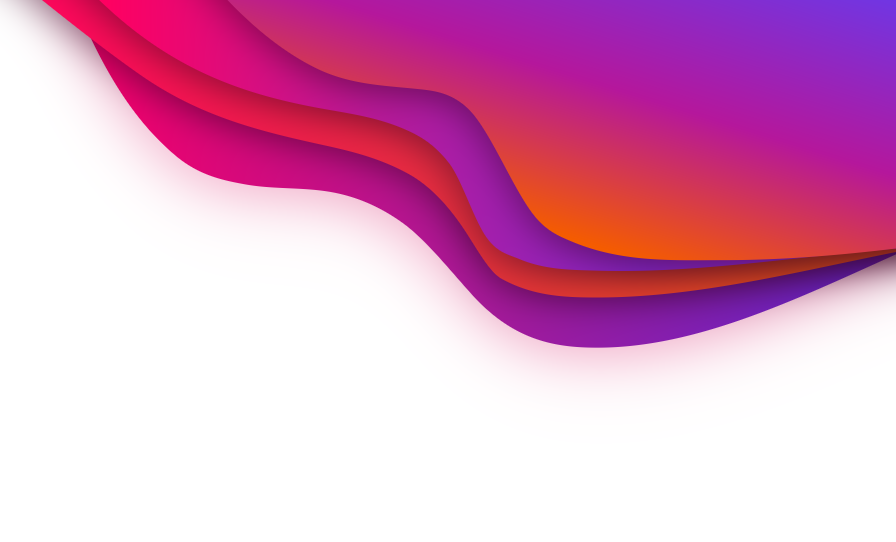
Write a Shadertoy shader that draws this background.

```glsl
// Layered wavy paper sheets in hot gradients hanging over a white page, with soft shadows.

#define SPAN 768.0          // design units across the canvas width
#define KNOTS 8             // knots per wave
#define GLOW_SIZE 27.0
#define GLOW_DROP 13.0
#define GLOW_STRENGTH 0.32
#define SHADOW_SIZE 17.0
#define SHADOW_DROP 7.0
#define SHADOW_STRENGTH 0.52

const vec3 PAGE = vec3(1.0);
const vec3 GLOW = vec3(0.87, 0.12, 0.42);
const vec3 SHADE = vec3(0.20, 0.0, 0.12);

// Lower edge of each sheet: knots of (x, depth from the top, slope)
const vec3 BACK[KNOTS] = vec3[KNOTS](
    vec3(78, 33, 2.1), vec3(150, 133, 0.85), vec3(210, 158, 0.18), vec3(280, 164, 0.15),
    vec3(345, 191, 0.72), vec3(405, 253, 1.1), vec3(512, 298, 0), vec3(768, 218, -0.45));
const vec3 RED[KNOTS] = vec3[KNOTS](
    vec3(36, 0, 0.8), vec3(120, 64, 0.7), vec3(280, 125, 0.22), vec3(350, 149, 0.55),
    vec3(400, 200, 1.55), vec3(430, 239, 0.55), vec3(512, 255, 0), vec3(768, 216, -0.2));
const vec3 VIOLET[KNOTS] = vec3[KNOTS](
    vec3(85, 0, 0.97), vec3(270, 92, 0.19), vec3(345, 110, 0.42), vec3(385, 140, 1.3),
    vec3(416, 202, 1.5), vec3(445, 222, 0.42), vec3(512, 232, 0.03), vec3(768, 213, -0.08));
const vec3 FRONT[KNOTS] = vec3[KNOTS](
    vec3(195, 0, 1.05), vec3(270, 58, 0.5), vec3(355, 76, 0.1), vec3(400, 92, 0.9),
    vec3(455, 181, 1.4), vec3(490, 207, 0.42), vec3(620, 223, 0), vec3(768, 213, -0.12));

// Cubic Hermite curve through the knots, straight beyond both ends
float waveDepth(vec3 knots[KNOTS], float x) {
    vec3 a = knots[0];
    if (x <= a.x) return a.y + a.z * (x - a.x);
    for (int i = 1; i < KNOTS; i++) {
        vec3 b = knots[i];
        if (x < b.x) {
            float w = b.x - a.x;
            float t = (x - a.x) / w;
            float s = 1.0 - t;
            return mix(a.y, b.y, t * t * (3.0 - 2.0 * t)) + w * t * s * (a.z * s - b.z * t);
        }
        a = b;
    }
    return a.y + a.z * (x - a.x);
}

// Antialiased coverage of a sheet
float sheetMask(vec3 knots[KNOTS], vec2 p, float pixel) {
    float slope = waveDepth(knots, p.x + 0.5) - waveDepth(knots, p.x - 0.5);
    float dist = (waveDepth(knots, p.x) - p.y) / sqrt(1.0 + slope * slope);
    return clamp(dist / pixel + 0.5, 0.0, 1.0);
}

// Gaussian-like blur of a sheet: taps along x, smooth falloff along y
float softMask(vec3 knots[KNOTS], vec2 p, float size) {
    float sum = 0.0, total = 0.0;
    for (int i = -4; i <= 4; i++) {
        float t = 0.5 * float(i);
        float weight = exp(-0.5 * t * t);
        float z = (waveDepth(knots, p.x + t * size) - p.y) / size;
        sum += weight / (1.0 + exp(clamp(-1.9 * z, -30.0, 30.0)));
        total += weight;
    }
    return sum / total;
}

vec3 ramp(vec3 a, vec3 b, vec3 c, float t) {
    t = clamp(t, 0.0, 1.0) * 2.0;
    return mix(mix(a, b, min(t, 1.0)), c, max(t - 1.0, 0.0));
}

// Drop the shadow of a sheet, then lay the sheet on top
vec3 addSheet(vec3 under, vec3 paint, vec3 knots[KNOTS], vec2 p, float pixel) {
    float shadow = softMask(knots, p - vec2(0.0, SHADOW_DROP), SHADOW_SIZE);
    under = mix(under, SHADE, SHADOW_STRENGTH * shadow);
    return mix(under, paint, sheetMask(knots, p, pixel));
}

void mainImage(out vec4 fragColor, in vec2 fragCoord) {
    float pixel = SPAN / iResolution.x;
    vec2 p = vec2(fragCoord.x, iResolution.y - fragCoord.y) * pixel;

    // Sheet gradients
    vec3 backPaint = ramp(vec3(0.95, 0.0, 0.42), vec3(0.66, 0.10, 0.60),
                          vec3(0.40, 0.14, 0.78), (p.x - 90.0) / 640.0);
    vec3 redPaint = ramp(vec3(1.0, 0.03, 0.36), vec3(0.91, 0.18, 0.25),
                         vec3(0.91, 0.32, 0.10), (p.x - 50.0) / 650.0);
    vec3 violetPaint = ramp(vec3(1.0, 0.0, 0.38), vec3(0.73, 0.10, 0.60),
                            vec3(0.52, 0.15, 0.78), (p.x - 90.0) / 460.0);
    float tilt = p.y - 0.31 * p.x;
    vec3 frontPaint = mix(vec3(0.71, 0.09, 0.61), vec3(0.96, 0.36, 0.0),
                          clamp((tilt + 87.0) / 140.0, 0.0, 1.0));
    frontPaint = mix(frontPaint, vec3(0.44, 0.21, 0.89),
                     clamp((-87.0 - tilt) / 151.0, 0.0, 1.0));

    // Page with a pink glow under the back sheet
    float glow = softMask(BACK, p - vec2(0.0, GLOW_DROP), GLOW_SIZE);
    vec3 color = mix(PAGE, GLOW, GLOW_STRENGTH * glow);
    color = mix(color, backPaint, sheetMask(BACK, p, pixel));

    // Upper sheets, back to front
    color = addSheet(color, redPaint, RED, p, pixel);
    color = addSheet(color, violetPaint, VIOLET, p, pixel);
    color = addSheet(color, frontPaint, FRONT, p, pixel);

    fragColor = vec4(color, 1.0);
}
```
